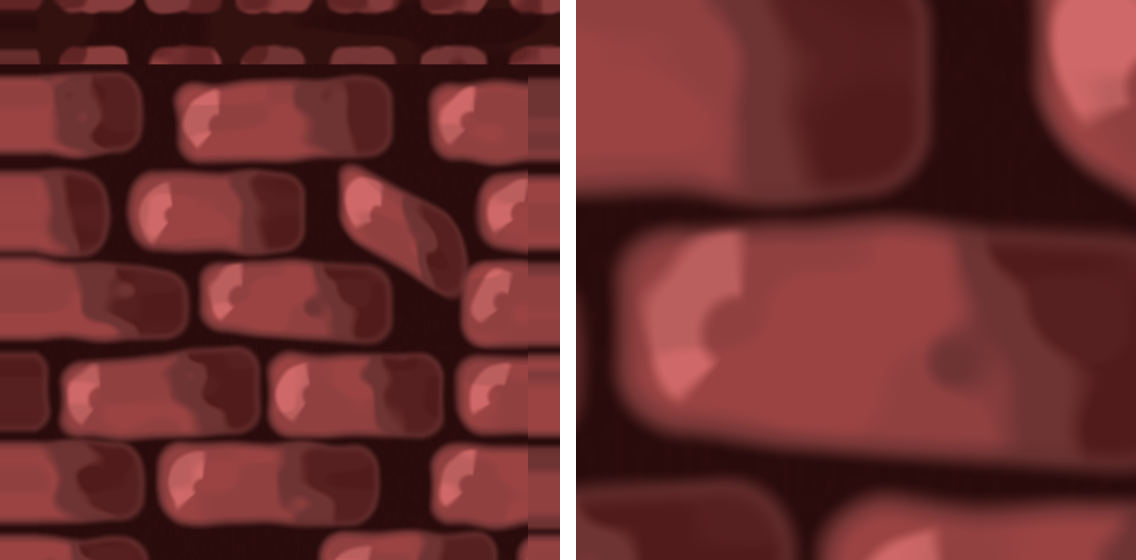
Left, the full canvas; right, a detail of the centre.
Reproduce this texture procedurally as a Shadertoy shader.

```glsl
const vec3 MORTAR = vec3(0.165, 0.045, 0.045);
const vec3 MORTAR_STAIN = vec3(0.21, 0.075, 0.065);
const vec3 SHADOW = vec3(0.32, 0.105, 0.105);
const vec3 DULL = vec3(0.43, 0.20, 0.20);
const vec3 RED = vec3(0.57, 0.25, 0.25);
const vec3 WARM = vec3(0.63, 0.27, 0.27);
const vec3 HIGHLIGHT = vec3(0.83, 0.42, 0.42);

const int ROWS = 6;
const float FIRST_ROW = 0.214;
const float ROW_PITCH = 0.1625;
const float HALF_HEIGHT = 0.072;
const float CORNER = 0.044;
const float EDGE_BLUR = 0.008;
const float LEFT_END = -0.10;
const float RIGHT_END = 1.17;
const vec2 LEANING_STONE = vec2(2.0, 1.0);
const float LEAN = 0.55;

// Middle and half width of the vertical joints in each row
const vec3 JOINT[ROWS] = vec3[](
    vec3(0.284, 0.737, 1.15), vec3(0.212, 0.574, 0.842),
    vec3(0.345, 0.761, 1.15), vec3(0.097, 0.471, 0.805),
    vec3(0.268, 0.719, 1.15), vec3(0.417, 0.905, 1.15));
const vec3 JOINT_HALF[ROWS] = vec3[](
    vec3(0.029, 0.031, 0.02), vec3(0.020, 0.027, 0.012),
    vec3(0.009, 0.066, 0.02), vec3(0.006, 0.007, 0.013),
    vec3(0.015, 0.046, 0.02), vec3(0.156, 0.013, 0.02));

// Stretched side margins and the band of small stones on top
const float LEFT_MARGIN = 0.0635;
const float RIGHT_MARGIN = 0.943;
const float RIGHT_SAMPLE = 1.0;
const float BAND_HEIGHT = 0.115;
const float BAND_PITCH = 0.160;
const float BAND_FIRST = 0.169;

float hash(vec2 p) {
    vec3 a = fract(p.xyx * 0.1031);
    a += dot(a, a.yzx + 33.33);
    return fract((a.x + a.y) * a.z);
}

float noise(vec2 p) {
    vec2 i = floor(p), f = fract(p);
    f = f * f * (3.0 - 2.0 * f);
    return mix(mix(hash(i), hash(i + vec2(1, 0)), f.x),
               mix(hash(i + vec2(0, 1)), hash(i + 1.0), f.x), f.y);
}

float roundBox(vec2 p, vec2 halfSize, float radius) {
    vec2 d = abs(p) - halfSize + radius;
    return length(max(d, 0.0)) + min(max(d.x, d.y), 0.0) - radius;
}

vec3 mortar(vec2 q) {
    return MORTAR * (0.95 + 0.1 * noise(q * vec2(240.0, 90.0)));
}

// Painted tones: highlight on the left, red body, shadow on the right
vec3 stoneTone(vec2 v, vec2 halfSize, vec2 id, float dist) {
    vec2 seed = id * 7.3 + 11.0;
    float warp = noise(v * 26.0 + seed) - 0.5;
    float u = v.x / halfSize.x + 0.38 * warp - 0.12 * v.y / halfSize.y;
    float patches = smoothstep(0.45, 0.65, noise(v * vec2(14.0, 24.0) + seed.yx));
    vec3 tone = mix(RED, WARM, 0.6 * patches);
    tone = mix(tone, DULL, smoothstep(0.12, 0.30, u));
    tone = mix(tone, SHADOW, smoothstep(0.42, 0.56, u) * (0.8 + 0.2 * patches));
    tone = mix(tone, DULL * 0.92, 0.75 * smoothstep(-0.018, -0.002, dist));

    // Crescent of light along the upper left corner
    vec2 c = v - vec2(0.078 - halfSize.x, 0.010 * (hash(seed) - 0.2));
    float facing = dot(normalize(c + 1e-5), normalize(vec2(-0.85, -0.50 * hash(id + 5.0) - 0.15)));
    float crescent = abs(length(c) - 0.040) - 0.020 + 0.012 * warp;
    float light = smoothstep(0.006, -0.005, crescent) * smoothstep(0.25, 0.50, facing);
    return mix(tone, HIGHLIGHT * (0.9 + 0.1 * patches), light * 0.92);
}

// q runs down from the upper left corner
vec3 wall(vec2 q) {
    vec3 color = mortar(q);
    for (int row = 0; row < ROWS; row++) {
        for (int k = 0; k < 4; k++) {
            vec2 id = vec2(k, row);
            float left = k == 0 ? LEFT_END : JOINT[row][k - 1] + JOINT_HALF[row][k - 1];
            float right = k == 3 ? max(RIGHT_END, left + 0.1) : JOINT[row][k] - JOINT_HALF[row][k];
            float leaning = float(id == LEANING_STONE);
            vec2 halfSize = vec2(0.5 * (right - left), HALF_HEIGHT + 0.008 * (hash(id + 3.0) - 0.4));
            vec2 v = q - vec2(0.5 * (left + right), FIRST_ROW + ROW_PITCH * float(row));
            v.y -= 0.012 * (hash(id + 9.0) - 0.5) + 0.036 * leaning;
            v.y -= v.x * mix(0.12 * (hash(id + 17.0) - 0.5), LEAN, leaning);
            // Uneven outline: taper and wobble
            vec2 shaped = v;
            shaped.y *= 1.0 + 0.10 * (hash(id + 23.0) - 0.5) * v.x / halfSize.x;
            float dist = roundBox(shaped, halfSize, CORNER);
            dist += 0.014 * (noise(v * 16.0 + id * 5.0) - 0.5);
            float cover = smoothstep(EDGE_BLUR, -EDGE_BLUR, dist);
            color = mix(color, stoneTone(v, halfSize, id, dist), cover);
        }
    }
    return color;
}

// Two cropped courses of small stones
vec3 topBand(vec2 q) {
    q.x = max(q.x, LEFT_MARGIN);
    float stain = smoothstep(0.5, 0.65, noise(q * vec2(9.0, 24.0) + 4.0));
    vec3 color = mix(mortar(q), MORTAR_STAIN, 0.7 * stain);
    float column = floor((q.x - BAND_FIRST) / BAND_PITCH + 0.5);
    for (int course = 0; course < 2; course++) {
        vec2 id = vec2(column + 20.0, course);
        vec2 v = q - vec2(BAND_FIRST + BAND_PITCH * column, course == 0 ? -0.047 : 0.153);
        float dist = roundBox(v, vec2(0.057 + 0.014 * hash(id), 0.070), 0.03);
        dist += 0.006 * (noise(q * 55.0) - 0.5);
        vec3 tone = mix(DULL, RED, hash(id + 2.0));
        tone = mix(tone, SHADOW, 0.7 * smoothstep(0.45, 0.7, noise(q * 22.0 + id)));
        color = mix(color, tone, smoothstep(0.006, -0.006, dist));
    }
    return color;
}

void mainImage(out vec4 fragColor, in vec2 fragCoord) {
    vec2 q = fragCoord / iResolution.xy;
    q.y = 1.0 - q.y;
    vec2 pixel = 0.5 / iResolution.xy;
    vec3 color = wall(vec2(max(q.x, LEFT_MARGIN), q.y));
    float margin = smoothstep(-pixel.x, pixel.x, q.x - RIGHT_MARGIN);
    color = mix(color, wall(vec2(RIGHT_SAMPLE, q.y)), margin);
    float band = smoothstep(pixel.y, -pixel.y, q.y - BAND_HEIGHT);
    fragColor = vec4(mix(color, topBand(q), band), 1.0);
}
```
